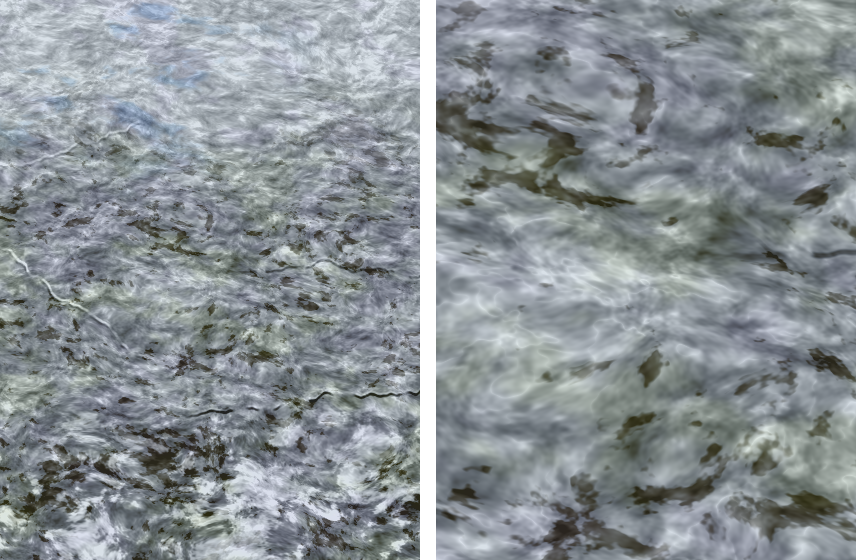
Left: the whole. Right: its middle third, enlarged.
This texture is drawn by a Shadertoy shader. Its source:

```glsl
// Weathered frosty rock seen at a grazing angle: pale wisps, dark lichen, cracks.
// Lightly warped gradient noise in foreshortened ground space gives one tone value,
// which is then tinted and cut by a few wandering cracks.

const vec3  COOL_TINT   = vec3(-0.030, 0.002, 0.029);
const vec3  DARK_TINT   = vec3(-0.004, 0.004, -0.006);
const vec3  OLIVE_TINT  = vec3(0.008, 0.014, -0.036);
const vec3  VIOLET_TINT = vec3(0.004, -0.008, 0.018);
const vec3  LICHEN_TINT = vec3(0.030, 0.014, -0.022);
const vec3  BLUE_SHADOW = vec3(-0.170, -0.115, -0.060);
const float NEAR_TONE   = 0.490;
const float MID_TONE    = 0.555;
const float FAR_TONE    = 0.735;
const float PATCH_SCALE = 7.0;
const float GRAIN_SCALE = 24.0;
const float BROAD_GAIN  = 0.13;
const float GRAIN_GAIN  = 0.19;
const float RELIEF_GAIN = 0.11;
const float VEIN_GAIN   = 0.13;
const float FROST_GAIN  = 0.25;
const float LICHEN_GAIN = 0.27;
const float CRACK_WIDTH = 0.0018;
const vec2  CALM_CENTER = vec2(0.26, 0.47);

// Crack ends (x, y, x, y) and the strengths of shadow and pale rim.
const int CRACK_COUNT = 4;
const vec4 CRACK_ENDS[4] = vec4[4](
    vec4(0.32, 0.255, 0.78, 0.310), vec4(-0.03, 0.575, 0.27, 0.345),
    vec4(-0.03, 0.690, 0.27, 0.770), vec4(0.43, 0.530, 0.78, 0.515));
const vec2 CRACK_LOOK[4] = vec2[4](
    vec2(0.42, 0.14), vec2(0.16, 0.28), vec2(0.12, 0.16), vec2(0.24, 0.05));

vec2 hash22(vec2 cell) {
    vec3 v = fract(cell.xyx * vec3(0.1031, 0.1030, 0.0973));
    v += dot(v, v.yzx + 33.33);
    return fract((v.xx + v.yz) * v.zy);
}

float corner(vec2 cell, vec2 f, vec2 offset) {
    return dot(hash22(cell + offset) * 2.0 - 1.0, f - offset);
}

float gradientNoise(vec2 p) {
    vec2 cell = floor(p), f = fract(p), e = vec2(0.0, 1.0);
    vec2 u = f * f * f * (f * (f * 6.0 - 15.0) + 10.0);
    float low = mix(corner(cell, f, e.xx), corner(cell, f, e.yx), u.x);
    float high = mix(corner(cell, f, e.xy), corner(cell, f, e.yy), u.x);
    return 1.25 * mix(low, high, u.y);
}

float fbm(vec2 p) {
    const mat2 TURN = mat2(1.94, 0.62, -0.62, 1.94);
    float sum = 0.0, gain = 1.0;
    for (int i = 0; i < 4; i++) {
        sum += gain * gradientNoise(p);
        p = TURN * p + 17.3;
        gain *= 0.62;
    }
    return sum;
}

// Thin bright lines along the zero crossings of the noise.
float veins(vec2 p) {
    float line = 1.0 - min(1.0, abs(fbm(p)) * 3.5);
    return line * line;
}

// x: shadow and y: rim of a broken, wandering line between two points.
vec2 crack(vec2 p, vec4 ends, float seed, float blur) {
    vec2 along = ends.zw - ends.xy, rel = p - ends.xy;
    float len = length(along);
    float t = dot(rel, along) / (len * len);
    float d = (along.x * rel.y - along.y * rel.x) / len;
    d += 0.020 * fbm(vec2(t * len * 9.0, seed));
    float broken = smoothstep(-0.28, -0.02, gradientNoise(vec2(t * len * 32.0, seed + 5.0)));
    float fade = smoothstep(0.0, 0.1, t) * (1.0 - smoothstep(0.9, 1.0, t));
    vec2 dist = abs(vec2(d, d - 2.2 * CRACK_WIDTH));
    vec2 mask = 1.0 - smoothstep(vec2(0.3 * CRACK_WIDTH), vec2(CRACK_WIDTH + blur), dist);
    return mask * fade * vec2(broken, 0.4 + 0.6 * broken);
}

void mainImage(out vec4 fragColor, in vec2 fragCoord) {
    vec2 p = fragCoord / iResolution.y;

    // Foreshortened ground, bent gently and then roughened
    vec2 ground = vec2((p.x - 0.375) * (1.0 + 0.2 * p.y), p.y * (1.3 + 0.5 * p.y));
    ground.y += 0.14 * p.x;
    vec2 bend = vec2(gradientNoise(ground * 4.0 + 3.7), gradientNoise(ground * 4.0 + 41.2));
    vec2 w = ground + 0.05 * bend;
    w += 0.016 * vec2(gradientNoise(w * 17.0 + 8.1), gradientNoise(w * 17.0 + 29.6));

    // Depth bands
    float far = smoothstep(0.58, 0.90, p.y + 0.12 * bend.x);
    float near = 1.0 - smoothstep(0.05, 0.40, p.y + 0.10 * bend.y);
    float tone = mix(mix(MID_TONE, NEAR_TONE, near), FAR_TONE, far);

    // Patches, grain, lit relief and pale wisps
    float broad = fbm(w * PATCH_SCALE);
    float grain = fbm(w * GRAIN_SCALE);
    float relief = grain - fbm(w * GRAIN_SCALE + vec2(-0.10, 0.25));
    float wisps = veins(w * 15.0 + 63.0) * smoothstep(-0.3, 0.4, broad + grain);
    float detail = GRAIN_GAIN * grain + RELIEF_GAIN * relief + VEIN_GAIN * (wisps - 0.12);
    tone += BROAD_GAIN * broad + detail * (1.0 - 0.2 * far);

    // Foreground frost with ragged edges
    float frost = smoothstep(-0.02, 0.28, fbm(w * 5.0 + 17.0) + 0.55 * grain);
    tone += FROST_GAIN * frost * near;

    // Speckled dark lichen, sparse on the calm slab
    float calm = 1.0 - smoothstep(0.05, 0.22, length((p - CALM_CENTER) * vec2(0.8, 1.3)));
    float cluster = 0.75 * fbm(w * 5.5 + 88.0) + 0.85 * fbm(w * 30.0 + 9.0);
    float lichen = smoothstep(0.22, 0.52, cluster + 0.08 * near - 0.25 * calm);
    lichen *= (1.0 - far) * (1.0 - 0.6 * frost * near);
    tone -= LICHEN_GAIN * lichen;

    // Cracks
    float blur = 1.2 / iResolution.y;
    for (int i = 0; i < CRACK_COUNT; i++) {
        vec2 cut = crack(p, CRACK_ENDS[i], float(i) * 7.0 + 0.37, blur) * CRACK_LOOK[i];
        tone += cut.y - cut.x;
    }

    // Tints
    tone = clamp(tone, 0.13, 0.88);
    float hue = fbm(ground * 3.5 + 25.0) + 0.35 * fbm(w * 13.0 + 50.0);
    vec3 color = tone + mix(DARK_TINT, COOL_TINT, smoothstep(0.18, 0.42, tone));
    color += OLIVE_TINT * smoothstep(0.0, 0.4, hue) * (1.0 - far);
    color += VIOLET_TINT * smoothstep(0.0, 0.4, -hue);
    color += LICHEN_TINT * lichen;
    float shade = smoothstep(0.16, 0.55, fbm(w * vec2(4.0, 6.0) + 71.0) + 0.25 * grain);
    color += BLUE_SHADOW * shade * far * (1.0 - smoothstep(0.25, 0.65, p.x));
    fragColor = vec4(clamp(color, 0.0, 1.0), 1.0);
}
```
